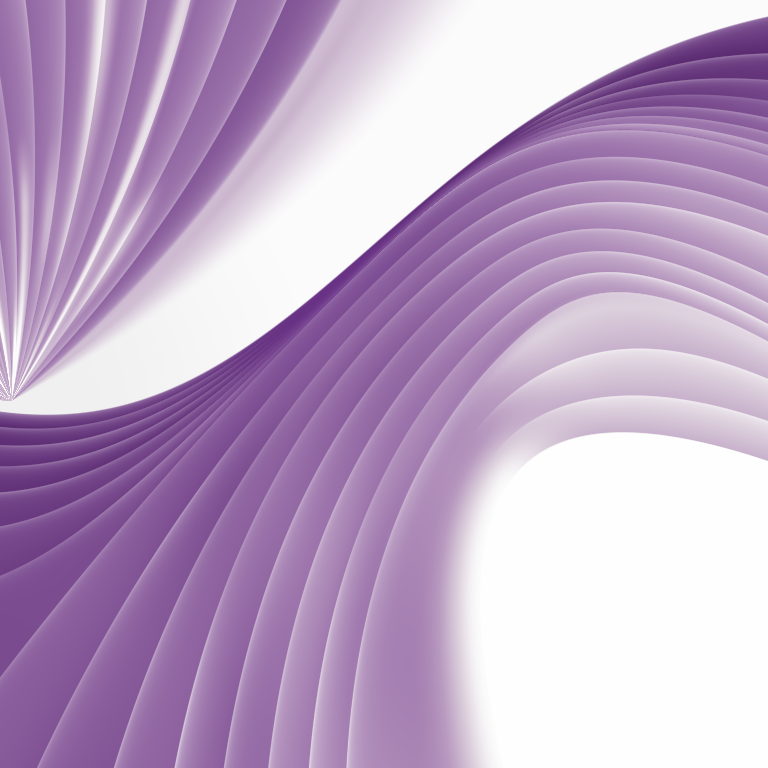
Give the GLSL for this background, as a WebGL 1 fragment shader.

```glsl
precision highp float;
// Satin violet ribbons sweeping across a white ground.
// The main ribbon is a family of curves in axes turned by 45 degrees, numbered
// as folds; a second fan of folds turns about a pole at the left edge.

uniform vec2 u_resolution;

// Palette, dark to light
const vec3 DEEP = vec3(0.36, 0.17, 0.45);
const vec3 PLUM = vec3(0.50, 0.32, 0.58);
const vec3 VIOLET = vec3(0.61, 0.45, 0.67);
const vec3 LILAC = vec3(0.72, 0.60, 0.75);
const vec3 MIST = vec3(0.86, 0.81, 0.86);
const vec3 WHITE = vec3(0.985, 0.985, 0.985);
const vec3 SHADE_WHITE = vec3(0.94, 0.94, 0.94);
const vec3 VIVID = vec3(0.43, 0.20, 0.56);

// Folds between neighbouring guide curves of the main ribbon
const vec4 FOLD_COUNT = vec4(7.0, 3.0, 4.0, 3.0);

// Fan on the upper left
const vec2 POLE = vec2(0.015, 0.478);
const float FAN_TWIST = 0.30;
const float VEIL_EDGE = 0.46;
const float FAN_EDGE = 0.68;
const float FAN_DENSITY = 10.0;

const float GLOW_WIDTH = 0.006;

float sat(float x) { return clamp(x, 0.0, 1.0); }

float hash(vec2 p) {
  vec3 q = fract(vec3(p.xyx) * 0.1031);
  q += dot(q, q.yzx + 33.33);
  return fract((q.x + q.y) * q.z);
}

float noise(vec2 p) {
  vec2 i = floor(p), f = fract(p);
  f = f * f * (3.0 - 2.0 * f);
  return mix(mix(hash(i), hash(i + vec2(1.0, 0.0)), f.x),
             mix(hash(i + vec2(0.0, 1.0)), hash(i + vec2(1.0)), f.x), f.y);
}

// Lightness 0..1 to colour
vec3 tone(float l) {
  vec3 c = mix(DEEP, PLUM, sat(l * 4.0));
  c = mix(c, VIOLET, sat(l * 4.0 - 1.0));
  c = mix(c, LILAC, sat((l - 0.5) * 5.0));
  c = mix(c, MIST, sat((l - 0.7) * 5.9));
  return mix(c, WHITE, sat((l - 0.87) * 7.7));
}

// Turned axes: x runs along the ribbon, y across it
vec2 turned(vec2 p) { return vec2(p.x + p.y, p.y - p.x); }

float upperEdge(float u) {
  float rise = max(u - 1.0, 0.0);
  return 0.186 + 0.235 * exp(-4.7 * (u - 0.5)) - 0.222 * rise * rise * rise;
}

// Arch with its crest at (crest.x, crest.y), bending harder to the right
float arch(float u, vec2 crest, float bend, float droop) {
  float d = u - crest.x, r = max(d, 0.0);
  return crest.y - d * d * (bend + droop * r * r);
}

float lowerEdge(float u) {
  float d = u - 1.07;
  return -0.288 - d * d * (2.55 + d);
}

// Continuous fold number: 0 at the upper edge, 17 at the lower edge
float foldIndex(vec2 p) {
  vec2 q = turned(p);
  float top = upperEdge(q.x);
  vec4 low = vec4(arch(q.x, vec2(1.05, 0.178), 0.07, 1.1),
                  arch(q.x, vec2(1.12, 0.075), 0.38, 2.4),
                  arch(q.x, vec2(1.20, -0.115), 0.60, 16.0),
                  lowerEdge(q.x));
  vec4 high = vec4(top, low.xyz);
  vec4 part = clamp((high - q.y) / max(high - low, 0.005), 0.0, 1.0);
  return dot(part, FOLD_COUNT);
}

// x: ramp across the fold, y: glow behind its rim, z: fold number
vec3 fold(float s, float density, float px, float width) {
  s += density * px;
  float f = fract(s), d = f / density;
  float rim = smoothstep(0.0, 1.6 * px, d);
  float glow = rim * (0.65 * exp(-d / (0.35 * width)) + 0.35 * exp(-d / (2.5 * width)));
  return vec3(mix(1.0, f, rim), glow, floor(s));
}

vec3 mainRibbon(vec2 p, float px) {
  float u = p.x + p.y, s = foldIndex(p), e = 0.001;
  vec2 slope = vec2(foldIndex(p + vec2(e, 0.0)), foldIndex(p + vec2(0.0, e))) - s;
  float density = max(length(slope) / e, 1.0);
  float open = 1.0 - smoothstep(90.0, 320.0, density);
  float ends = smoothstep(0.05, 0.55, abs(u - 1.0));
  float right = smoothstep(1.02, 1.28, u);
  float pale = smoothstep(13.8, 14.3, s);

  // Broad satin shading
  float l = 0.06 + 0.22 * smoothstep(3.0, 8.0, s) + 0.32 * smoothstep(7.0, 15.0, s);
  l += 0.30 * smoothstep(1.15, 1.75, u) * smoothstep(0.5, 6.0, s);
  l += 0.14 * (noise(vec2(s * 0.8, u * 3.0)) - 0.5);
  l = mix(l, 0.84, pale * right);
  l = mix(l, 1.0, smoothstep(15.0, 17.0, s) * (1.0 - right));

  // Folds and their bright rims
  float width = min(GLOW_WIDTH * mix(0.35, 1.0, smoothstep(5.0, 12.0, s)), 0.3 / density);
  vec3 k = fold(s, density, px, width);
  float lit = 0.45 + 0.75 * noise(vec2(k.z * 7.3, u * 3.5));
  lit *= mix(0.45, 1.0, max(ends, pale)) * open;
  lit *= mix(1.0, right, smoothstep(14.2, 14.8, s));
  l += (0.5 - k.x) * 0.13 * open * (1.0 - pale * (1.0 - right));
  vec3 c = mix(tone(l), VIVID, 0.6 * exp(-16.0 * (u - 1.05) * (u - 1.05)) * (1.0 - smoothstep(4.0, 10.0, s)));
  c = mix(c, WHITE, sat(k.y * lit));
  float below = (lowerEdge(u) - turned(p).y) * 0.6;
  return mix(c, vec3(0.995), smoothstep(-px, px, below));
}

vec3 upperFan(vec2 p, float px) {
  vec2 q = p - POLE;
  float r = length(q), a = atan(q.y, q.x) - FAN_TWIST * r;
  float s = (a - FAN_EDGE) * FAN_DENSITY;
  vec3 k = fold(s, FAN_DENSITY / max(r, 0.02), px, GLOW_WIDTH * (0.4 + 1.2 * r));

  // Purple folds with long silky streaks
  float silk = noise(vec2(s * 1.6, r * 4.0 + 3.0));
  float l = mix(0.32, 0.48, smoothstep(0.6, 2.2, s)) + 0.16 * (0.5 - k.x);
  l += 0.45 * smoothstep(0.5, 1.0, silk) * smoothstep(1.0, 2.2, s);
  l += 0.35 * exp(-r * 7.0);
  float lit = 0.25 + 0.65 * noise(vec2(k.z * 5.7, r * 5.0));
  vec3 purple = mix(tone(l), WHITE, k.y * lit);

  // Thin veil fading into the ground
  vec3 ground = mix(SHADE_WHITE, WHITE, smoothstep(0.05, 0.45, r));
  float across = sat((a - VEIL_EDGE) / (FAN_EDGE - VEIL_EDGE));
  float streak = 0.8 + 0.3 * noise(vec2(a * 28.0, r * 2.0));
  vec3 c = mix(ground, tone(0.80), smoothstep(0.0, 0.75, across) * streak);
  return mix(c, purple, smoothstep(-px, px, (a - FAN_EDGE) * r));
}

void main() {
  vec2 p = gl_FragCoord.xy / u_resolution;
  float px = 1.0 / min(u_resolution.x, u_resolution.y);
  vec2 q = turned(p);
  float inside = (upperEdge(q.x) - q.y) * 0.65;
  vec3 c = mix(upperFan(p, px), mainRibbon(p, px), smoothstep(-px, px, inside));
  gl_FragColor = vec4(c, 1.0);
}
```
